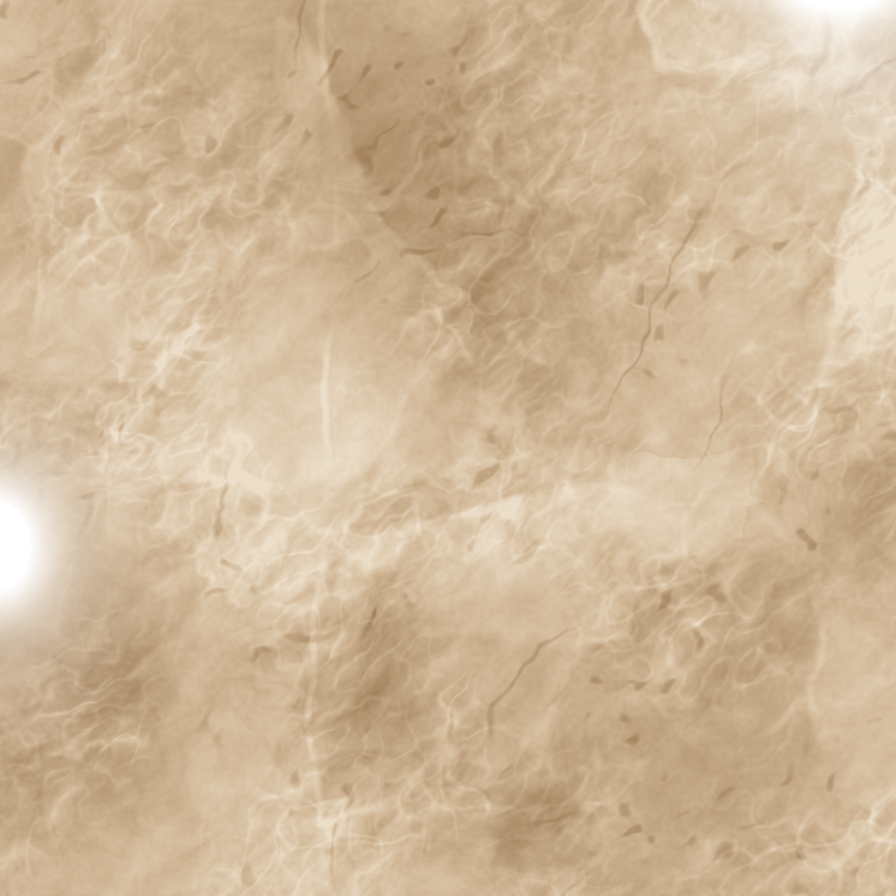
Write a Shadertoy shader that draws this texture.

```glsl
#define GRAIN_ANGLE 0.76
#define PATCH_SCALE vec2(3.0, 5.2)
#define STREAK_SCALE vec2(9.0, 27.0)
#define MOTTLE_SCALE 26.0
#define WARP 0.035
#define BASE_TONE 0.50
#define VEIN_STRENGTH 0.34
#define CRACK_STRENGTH 0.55
#define DARK_STONE vec3(0.70, 0.58, 0.44)
#define MID_STONE vec3(0.82, 0.72, 0.59)
#define PALE_STONE vec3(0.91, 0.85, 0.76)

vec2 hash2(vec2 p) {
    vec3 q = fract(p.xyx * vec3(0.1031, 0.1030, 0.0973));
    q += dot(q, q.yzx + 33.33);
    return fract((q.xx + q.yz) * q.zy);
}

float cornerSlope(vec2 cell, vec2 offset) {
    float angle = 6.2832 * hash2(cell).x;
    return dot(vec2(cos(angle), sin(angle)), offset);
}

float gradientNoise(vec2 p) {
    vec2 i = floor(p), f = fract(p), e = vec2(1.0, 0.0);
    vec2 u = f * f * f * (f * (f * 6.0 - 15.0) + 10.0);
    float low = mix(cornerSlope(i, f), cornerSlope(i + e, f - e), u.x);
    float high = mix(cornerSlope(i + e.yx, f - e.yx), cornerSlope(i + 1.0, f - 1.0), u.x);
    return mix(low, high, u.y);
}

float fbm(vec2 p, float gain) {
    float sum = 0.0, amp = 1.0;
    for (int k = 0; k < 4; k++) {
        sum += amp * gradientNoise(p);
        p = p * 1.93 + 17.3;
        amp *= gain;
    }
    return sum;
}

// Thin line along the zero crossings of the noise
float ridge(vec2 p, float width) {
    return 1.0 - smoothstep(0.0, width, abs(gradientNoise(p)));
}

// Broken slabs: x = tone of the slab, y = closeness to its border
vec2 slabs(vec2 p, float softness) {
    vec2 home = floor(p);
    float d1 = 9.0, d2 = 9.0, tone1 = 0.0, tone2 = 0.0;
    for (int y = -1; y <= 1; y++)
    for (int x = -1; x <= 1; x++) {
        vec2 cell = home + vec2(x, y);
        float d = length(cell + hash2(cell + 5.0) - p);
        float tone = hash2(cell + 41.0).y - 0.5;
        if (d < d1) {
            d2 = d1; tone2 = tone1;
            d1 = d; tone1 = tone;
        } else if (d < d2) {
            d2 = d; tone2 = tone;
        }
    }
    float gap = d2 - d1;
    float blend = 0.5 - 0.5 * smoothstep(0.0, softness, gap);
    return vec2(mix(tone1, tone2, blend), 1.0 - smoothstep(0.0, 0.07, gap));
}

// Soft round spot, used for broad masses and reflections
float spot(vec2 p, vec2 center, vec2 radius) {
    vec2 d = (p - center) / radius;
    return exp(-dot(d, d));
}

vec3 stoneColor(float t) {
    vec3 lower = mix(DARK_STONE, MID_STONE, clamp(t * 2.0, -0.5, 1.0));
    return mix(lower, PALE_STONE, clamp(t * 2.0 - 1.0, 0.0, 1.15));
}

void mainImage(out vec4 fragColor, in vec2 fragCoord) {
    vec2 uv = fragCoord / iResolution.xy;

    // Ragged coordinates that run along the diagonal grain
    vec2 bend = vec2(fbm(uv * 6.0, 0.55), fbm(uv * 6.0 + 31.7, 0.55));
    vec2 ragged = vec2(gradientNoise(uv * 45.0), gradientNoise(uv * 45.0 + 8.8));
    vec2 p = uv + WARP * bend + 0.005 * ragged;
    float c = cos(GRAIN_ANGLE), s = sin(GRAIN_ANGLE);
    mat2 turn = mat2(c, -s, s, c);
    vec2 grain = turn * p;

    // Broad light and dark masses
    float tone = BASE_TONE + 0.34 * fbm(grain * vec2(2.6, 4.6) + 3.4, 0.5);
    tone += 0.42 * spot(p, vec2(0.80, 0.77), vec2(0.22, 0.24));
    tone += 0.36 * spot(p, vec2(0.42, 0.50), vec2(0.17, 0.15));
    tone += 0.22 * spot(p, vec2(0.27, 0.30), vec2(0.10, 0.16));
    tone -= 0.42 * spot(p, vec2(0.42, 0.27), vec2(0.06, 0.13));
    tone -= 0.38 * spot(p, vec2(0.55, 0.09), vec2(0.09, 0.12));
    tone -= 0.30 * spot(p, vec2(0.54, 0.74), vec2(0.16, 0.15));
    tone -= 0.18 * spot(p, vec2(0.25, 0.90), vec2(0.35, 0.22));
    tone -= 0.40 * spot(p, vec2(0.09, 0.28), vec2(0.12, 0.10));

    // Slabs whose borders are crisp in places
    float softness = mix(0.035, 0.5, smoothstep(-0.05, 0.35, gradientNoise(uv * 4.0 + 9.2)));
    vec2 slab = slabs(grain * PATCH_SCALE + 2.3, softness);
    tone += 0.46 * slab.x;

    // Brushed streaks, fine mottling and crumbly pale flecks
    float busy = smoothstep(-0.25, 0.2, gradientNoise(uv * 5.0 + 14.6));
    vec2 fiber = turn * (uv + 0.012 * bend);
    tone += 0.25 * fbm(fiber * STREAK_SCALE, 0.62) * (0.5 + 0.6 * busy);
    tone += 0.20 * fbm(p * MOTTLE_SCALE + 6.1, 0.68) * (0.6 + 0.5 * busy);
    tone += 0.15 * (ridge(fiber * vec2(22.0, 38.0) + ragged * 0.3, 0.16) - 0.3) * busy;
    tone += 0.07 * gradientNoise(uv * 150.0);

    // Pale veins: slab seams, a fine web, and long upright threads
    vec2 webPoint = turn * (uv + 0.02 * bend.yx + 0.006 * ragged);
    float web = ridge(webPoint * vec2(7.0, 12.0) + 2.7, 0.055);
    web += 0.8 * ridge(webPoint * vec2(15.0, 23.0), 0.09);
    web *= smoothstep(-0.1, 0.3, gradientNoise(uv * 9.0 + 23.8)) * (0.35 + 0.65 * busy);
    float seam = slab.y * smoothstep(-0.15, 0.3, gradientNoise(uv * 8.0 + 51.4));
    float threadX = 0.36 + 0.03 * gradientNoise(vec2(uv.y * 4.0, 7.4));
    threadX += 0.010 * gradientNoise(vec2(uv.y * 19.0, 3.6));
    float thread = 1.0 - smoothstep(0.001, 0.006, abs(uv.x - threadX));
    thread *= smoothstep(-0.3, 0.1, gradientNoise(uv * 6.0 + 8.3));
    tone += VEIN_STRENGTH * (0.7 * web + 0.55 * seam + 0.7 * thread);

    // Sparse dark cracks and small pits
    float crackMask = smoothstep(0.12, 0.4, gradientNoise(uv * 5.5 + 70.2));
    float crack = ridge(grain * vec2(3.0, 6.0) + 19.6, 0.03) * crackMask;
    float pits = smoothstep(0.25, 0.5, gradientNoise(grain * vec2(32.0, 52.0)));
    pits *= smoothstep(-0.05, 0.35, gradientNoise(grain * vec2(4.0, 8.0) + 12.9));
    tone -= CRACK_STRENGTH * (0.6 * crack + 0.7 * pits);

    // Polished surface reflections
    vec3 color = stoneColor(tone);
    float shine = 1.1 * spot(uv, vec2(-0.01, 0.39), vec2(0.06, 0.075));
    shine += 0.35 * spot(uv, vec2(0.02, 0.39), vec2(0.11, 0.15));
    shine += 1.0 * spot(uv, vec2(0.93, 1.015), vec2(0.085, 0.035));
    shine += 0.50 * spot(uv, vec2(0.96, 0.95), vec2(0.12, 0.11));
    color = mix(color, vec3(1.0), clamp(shine, 0.0, 1.0));
    fragColor = vec4(color, 1.0);
}
```
